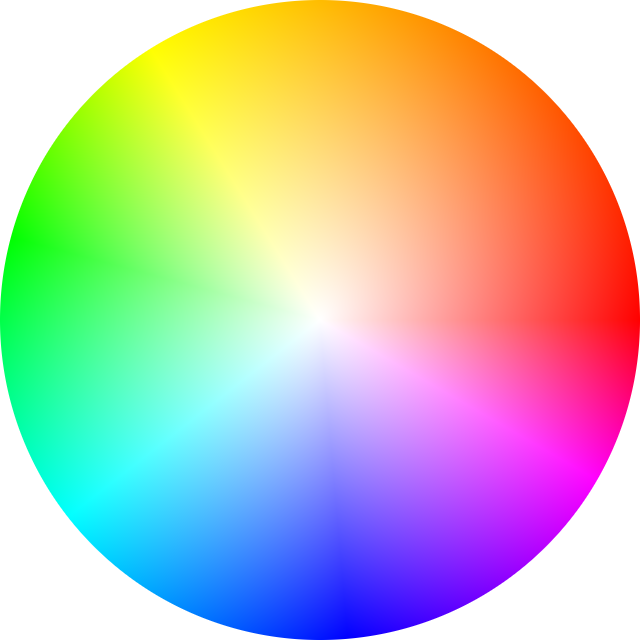
A Shadertoy shader for this background:

```glsl
const vec2 CENTER = vec2(0.5);
const float RADIUS = 0.5;
const vec3 BACKDROP = vec3(1.0);
const float TURN = 6.2831853;
const int SECTORS = 6;

// Angles in degrees of red, yellow, green, cyan, blue, magenta and red again
const float HUE_STOPS[7] = float[7](0.0, 122.0, 165.0, 218.0, 275.0, 330.0, 360.0);

// Stretches the six hue sectors unevenly around the wheel; result in 0..6
float hueAtAngle(float degreesAround) {
    float hue = 0.0;
    for (int i = 0; i < SECTORS; i++) {
        float span = HUE_STOPS[i + 1] - HUE_STOPS[i];
        hue += clamp((degreesAround - HUE_STOPS[i]) / span, 0.0, 1.0);
    }
    return hue;
}

// Fully saturated colour for a hue in 0..6
vec3 pureHue(float hue) {
    vec3 ramp = mod(hue + vec3(0.0, 4.0, 2.0), 6.0);
    return clamp(abs(ramp - 3.0) - 1.0, 0.0, 1.0);
}

void mainImage(out vec4 fragColor, in vec2 fragCoord) {
    float canvas = min(iResolution.x, iResolution.y);
    vec2 offset = (fragCoord - CENTER * iResolution.xy) / canvas;
    float dist = length(offset);

    // Hue follows the angle, saturation the distance from the hub
    float degreesAround = fract(atan(offset.y, offset.x + 1e-6) / TURN) * 360.0;
    float saturation = clamp(dist / RADIUS, 0.0, 1.0);
    vec3 wheel = mix(vec3(1.0), pureHue(hueAtAngle(degreesAround)), saturation);

    // Smooth rim
    float inside = clamp(0.5 - (dist - RADIUS) * canvas, 0.0, 1.0);
    fragColor = vec4(mix(BACKDROP, wheel, inside), 1.0);
}
```
